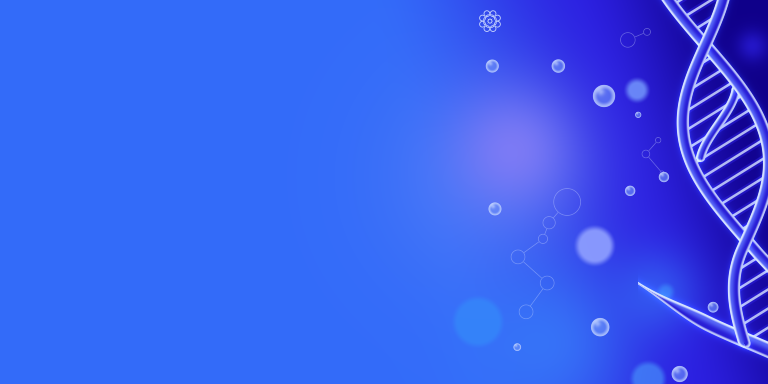
A Shadertoy shader for this background:

```glsl
// A blue to indigo backdrop with soft glows, bubbles, thin molecules and a double helix.
// Units are hundredths of the canvas height; the helix is two sine curves drawn as
// shaded tubes, and the rungs are a slanted repeat clipped between them.

const vec3 AZURE = vec3(0.20, 0.42, 0.975);
const vec3 ROYAL = vec3(0.17, 0.12, 0.88);
const vec3 NAVY = vec3(0.06, 0.0, 0.54);
const vec3 LAVENDER = vec3(0.52, 0.49, 0.96);
const vec3 SKY = vec3(0.36, 0.51, 0.97);
const vec3 CYAN = vec3(0.22, 0.50, 0.98);
const vec3 PALE = vec3(0.84, 0.89, 1.0);

float fill(float d, float soft) { return 1.0 - smoothstep(-soft, soft, d); }

float stroke(float d, float halfWidth, float soft) { return fill(abs(d) - halfWidth, soft); }

float glow(vec2 p, vec2 center, float radius) {
    vec2 q = (p - center) / radius;
    return exp(-dot(q, q));
}

float segment(vec2 p, vec2 a, vec2 b) {
    vec2 ab = b - a;
    return length(p - a - ab * clamp(dot(p - a, ab) / dot(ab, ab), 0.0, 1.0));
}

// Helix axis and strand position at a given depth below the top edge.
float axisX(float depth) { return 181.25 + 0.21 * depth; }

float strandX(float depth, float side) {
    float bend = 4.5 * smoothstep(65.0, 90.0, depth);
    return axisX(depth) + bend + side * 10.7 * sin(0.0618 * (depth - 11.7));
}

float hookX(float depth) { return 191.8 - 9.6 * smoothstep(22.0, 43.0, depth); }

float tailDepth(float s) { return 73.7 + 0.53 * s + sin(s * 0.11); }

// Glassy tube: blue core, bright rims and a faint halo; d is signed.
vec3 tube(vec3 col, float d, float radius, float soft) {
    float edge = abs(d) - radius;
    vec3 body = mix(vec3(0.34, 0.40, 0.97), vec3(0.16, 0.12, 0.84), smoothstep(-0.6, 0.4, d / radius));
    float rim = smoothstep(-0.85, -0.25, edge) * (d < 0.0 ? 1.0 : 0.85);
    col += 0.18 * CYAN * exp(-1.6 * max(edge, 0.0));
    return mix(col, mix(body, PALE, rim), fill(edge, soft));
}

vec3 strand(vec3 col, vec2 p, float side, float endDepth, float soft) {
    float depth = 100.0 - p.y;
    float x = strandX(depth, side);
    float slope = strandX(depth + 0.5, side) - strandX(depth - 0.5, side);
    float d = (p.x - x) / sqrt(1.0 + slope * slope);
    float past = max(depth - endDepth, 0.0);
    return tube(col, (d < 0.0 ? -1.0 : 1.0) * length(vec2(d, past)), 1.6, soft);
}

vec3 helix(vec3 col, vec2 p, float soft) {
    float depth = 100.0 - p.y;
    // Rungs
    float a = strandX(depth, 1.0), b = strandX(depth, -1.0);
    float inside = fill(max(min(a, b) - p.x, p.x - max(a, b)), soft) * fill(depth - 88.0, soft);
    float phase = (depth + 0.55 * (p.x - axisX(depth))) / 4.4;
    float rung = abs(fract(phase) - 0.5) * 4.4 / 1.14;
    col = mix(col, ROYAL, 0.5 * inside * stroke(rung, 0.8, soft));
    col = mix(col, PALE, 0.8 * inside * stroke(rung, 0.3, soft));
    // Short inner branch
    float hookDepth = clamp(depth, 23.5, 41.0);
    float slope = hookX(hookDepth + 0.5) - hookX(hookDepth - 0.5);
    float hook = (p.x - hookX(hookDepth)) / sqrt(1.0 + slope * slope);
    float past = depth - hookDepth;
    col = tube(col, (hook < 0.0 ? -1.0 : 1.0) * length(vec2(hook, past)), 1.2, soft);
    // Tapered tail
    float s = p.x - 166.1;
    if (s > 0.0) col = tube(col, (depth - tailDepth(s)) * 0.87, 0.3 + 1.6 * smoothstep(0.0, 18.0, s), soft);
    // The strands swap order halfway between crossings
    float front = depth < 36.0 ? -1.0 : 1.0;
    col = strand(col, p, -front, front > 0.0 ? 120.0 : 89.0, soft);
    return strand(col, p, front, front > 0.0 ? 89.0 : 120.0, soft);
}

vec3 backdrop(vec2 p) {
    vec3 col = mix(AZURE, ROYAL, smoothstep(108.0, 170.0, p.x + 0.25 * (p.y - 50.0)));
    col = mix(col, NAVY, smoothstep(164.0, 206.0, p.x + 0.3 * (p.y - 50.0)));
    col = mix(col, SKY, 0.6 * glow(p, vec2(128.0, 54.0), 27.0));
    col = mix(col, LAVENDER, 0.85 * glow(p, vec2(134.0, 61.0), 15.0));
    col = mix(col, CYAN, 0.7 * glow(p, vec2(144.0, 11.0), 20.0));
    col = mix(col, CYAN, 0.5 * glow(p, vec2(171.0, 24.0), 11.0));
    return mix(col, ROYAL, 0.7 * glow(p, vec2(196.0, 88.0), 4.0));
}

vec3 bubble(vec3 col, vec2 p, vec3 b, float soft) {
    vec2 q = (p - b.xy) / b.z;
    float r = length(q);
    float disc = fill((r - 1.0) * b.z, soft);
    float light = 0.1 + 0.7 * smoothstep(0.5, 0.95, r) + 0.6 * glow(q, vec2(-0.3, 0.4), 0.35);
    col = mix(col, SKY, 0.6 * disc);
    return mix(col, PALE, 0.8 * min(light, 1.0) * disc);
}

float rosette(vec2 p, float soft) {
    float angle = mod(atan(p.y, p.x), 0.7854) - 0.3927;
    vec2 q = length(p) * vec2(cos(angle), sin(angle));
    float d = min(abs(length(q - vec2(2.1, 0.0)) - 0.75), abs(length(q - vec2(1.1, 0.0)) - 0.6));
    return stroke(d, 0.12, soft);
}

void mainImage(out vec4 fragColor, in vec2 fragCoord) {
    vec2 p = 100.0 * fragCoord / iResolution.y;
    float soft = 60.0 / iResolution.y;
    vec3 col = backdrop(p);
    // Blurred discs: x, y, radius, paleness
    vec4 discs[5] = vec4[5](vec4(154.9, 36, 4.7, 0.9), vec4(165.9, 76.5, 2.7, 0.65),
        vec4(124.5, 16.2, 6.2, 0.0), vec4(168.8, 1.3, 4.2, 0.2), vec4(173.4, 24, 1.8, 0.1));
    for (int i = 0; i < 5; i++) {
        vec3 tint = mix(vec3(0.20, 0.56, 0.98), vec3(0.60, 0.63, 1.0), discs[i].w);
        col = mix(col, tint, (0.6 + 0.35 * discs[i].w) * fill(distance(p, discs[i].xy) - discs[i].z, 1.0));
    }
    // Molecules: x, y, radius, bond to the next atom
    vec4 atoms[11] = vec4[11](vec4(147.7, 47.4, 3.5, 1), vec4(143, 42, 1.6, 1), vec4(141.4, 37.8, 1.2, 1),
        vec4(134.9, 33.1, 1.8, 1), vec4(142.5, 26.3, 1.8, 1), vec4(137, 18.8, 1.8, 0), vec4(171.4, 63.5, 0.7, 1),
        vec4(168.2, 59.9, 1, 1), vec4(172.4, 55, 0.5, 0), vec4(163.5, 89.6, 1.9, 1), vec4(168.5, 91.7, 0.9, 0));
    float lines = 0.0;
    for (int i = 0; i < 11; i++) {
        vec4 atom = atoms[i], next = atoms[min(i + 1, 10)];
        float ring = distance(p, atom.xy) - atom.z;
        lines = max(lines, stroke(ring, 0.1, soft));
        float bond = max(segment(p, atom.xy, next.xy + 0.001), max(-ring, next.z - distance(p, next.xy)));
        lines = max(lines, atom.w * stroke(bond, 0.1, soft));
    }
    col = mix(col, PALE, 0.33 * lines);
    col = mix(col, PALE, 0.85 * rosette(p - vec2(127.6, 94.5), soft));
    // Bubbles: x, y, radius
    vec3 bubbles[11] = vec3[11](vec3(157.3, 75, 2.9), vec3(145.4, 82.8, 1.75), vec3(128.2, 82.8, 1.7),
        vec3(128.9, 45.6, 1.7), vec3(156.3, 14.8, 2.4), vec3(164.1, 50.3, 1.35), vec3(172.9, 53.9, 1.35),
        vec3(177, 2.6, 2.1), vec3(166.2, 70.1, 0.8), vec3(134.7, 9.6, 1), vec3(185.7, 20, 1.4));
    for (int i = 0; i < 11; i++) col = bubble(col, p, bubbles[i], soft);
    fragColor = vec4(helix(col, p, soft), 1.0);
}
```
